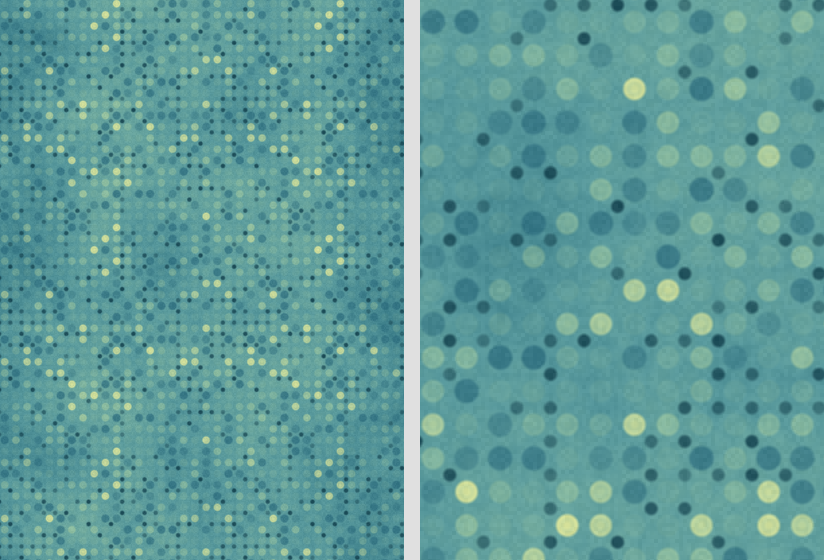
Left, the full canvas; right, a detail of the centre.
Write a Shadertoy shader that draws this pattern.

```glsl
const float CELLS_ACROSS = 36.1;          // dot columns over the canvas width
const float TILE = 20.0;                  // cells before the layout repeats
const vec2  GRID_SHIFT = vec2(0.08, 0.17);
const float LIGHT_RADIUS = 0.33;
const float BLUE_RADIUS = 0.36;
const float SMALL_RADIUS = 0.19;
const float EDGE_BLUR = 0.05;
const float BLUE_SHARE = 0.24;
const float SMALL_SHARE = 0.36;
const float MOTTLE_SCALE = 5.5;
const float SPECKLE_SCALE = 75.0;
const float GRAIN_SCALE = 300.0;
const vec3  DEEP = vec3(0.19, 0.45, 0.51);
const vec3  TEAL = vec3(0.34, 0.595, 0.61);
const vec3  PALE = vec3(0.44, 0.67, 0.625);
const vec3  BLUE = vec3(0.17, 0.42, 0.49);
const vec3  INK = vec3(0.08, 0.26, 0.31);
const vec3  LIME = vec3(0.66, 0.81, 0.63);
const vec3  CREAM = vec3(0.87, 0.90, 0.60);
const float TAU = 6.2831853;

float hash(vec2 p) {
    vec3 q = fract(p.xyx * 0.1031);
    q += dot(q, q.yzx + 33.33);
    return fract((q.x + q.y) * q.z);
}

// Distance to the nearest scattered point
float cellular(vec2 p) {
    vec2 id = floor(p), f = fract(p);
    float nearest = 2.0;
    for (int y = -1; y <= 1; y++)
    for (int x = -1; x <= 1; x++) {
        vec2 o = vec2(x, y), n = id + o + 100.0;
        vec2 jitter = vec2(hash(n), hash(n + 57.3));
        nearest = min(nearest, length(o + jitter - f));
    }
    return nearest;
}

// Warped layers of sines, roughly -1 to 1
float mottle(vec2 p) {
    float sum = 0.0, amp = 0.55;
    for (int i = 0; i < 6; i++) {
        p = mat2(0.8, 0.6, -0.6, 0.8) * p * 1.65 + 1.7;
        p += 0.6 * sin(p.yx * 0.9);
        sum += amp * sin(p.x) * cos(p.y);
        amp *= 0.72;
    }
    return sum;
}

// Tileable density: positive favours light dots, negative dark ones
float cluster(vec2 cell) {
    vec2 a = cell * TAU / TILE;
    return 0.4 * sin(a.x * 2.0 + a.y + 1.0) + 0.35 * sin(a.y * 3.0 - a.x + 2.0)
         + 0.25 * sin(a.x * 5.0 + a.y * 2.0);
}

float disc(vec2 p, float radius, float aa) {
    float blur = EDGE_BLUR + aa;
    return 1.0 - smoothstep(radius - blur, radius + blur, length(p));
}

void mainImage(out vec4 fragColor, in vec2 fragCoord) {
    vec2 uv = fragCoord / iResolution.xy;
    vec2 p = vec2(fragCoord.x, iResolution.y - fragCoord.y) / iResolution.x;
    float aa = 0.5 * CELLS_ACROSS / iResolution.x;

    // Worn ground, darker toward the sides
    float sides = smoothstep(0.22, 0.52, abs(uv.x - 0.48));
    float tone = 0.22 + 0.55 * mottle(p * MOTTLE_SCALE) - 0.55 * sides;
    tone += 0.35 * (0.5 - cellular(p * SPECKLE_SCALE));
    vec3 color = mix(TEAL, PALE, clamp(tone, 0.0, 1.0));
    color = mix(color, DEEP, clamp(-tone, 0.0, 1.0) * 0.75);
    float wear = clamp(0.85 + 0.3 * tone, 0.5, 1.0);

    // Large dots on the main lattice
    vec2 grid = p * CELLS_ACROSS + GRID_SHIFT;
    vec2 cell = mod(floor(grid), TILE);
    vec2 local = fract(grid) - 0.5;
    float density = cluster(cell);
    float kind = hash(cell + 3.0);
    if (kind < BLUE_SHARE - 0.2 * density) {
        float strength = mix(0.3, 0.75, hash(cell + 41.0));
        color = mix(color, BLUE, strength * disc(local, BLUE_RADIUS, aa));
    } else {
        float evenColumn = 1.0 - mod(cell.x, 2.0);
        float level = hash(cell + 73.0) + 0.1 * density + 0.06 * evenColumn - 0.03;
        float strength = mix(0.12, 0.62, smoothstep(0.2, 0.85, level));
        float bright = smoothstep(0.83, 0.99, level);
        strength = mix(strength, 0.93, bright) * wear;
        float rim = 1.0 - 0.12 * smoothstep(0.12, 0.0, abs(length(local) - 0.17));
        color = mix(color, mix(LIME, CREAM, bright),
                    strength * rim * disc(local, LIGHT_RADIUS, aa));
    }

    // Small dark dots between the large ones
    vec2 offsetGrid = grid + 0.5;
    vec2 offsetCell = mod(floor(offsetGrid), TILE);
    if (hash(offsetCell + 117.0) < SMALL_SHARE - 0.3 * cluster(offsetCell)) {
        float strength = mix(0.4, 0.9, hash(offsetCell + 151.0));
        color = mix(color, INK, strength * disc(fract(offsetGrid) - 0.5, SMALL_RADIUS, aa));
    }

    // Fine grain
    color += 0.035 * (hash(floor(p * GRAIN_SCALE)) - 0.5);
    fragColor = vec4(clamp(color, 0.0, 1.0), 1.0);
}
```
